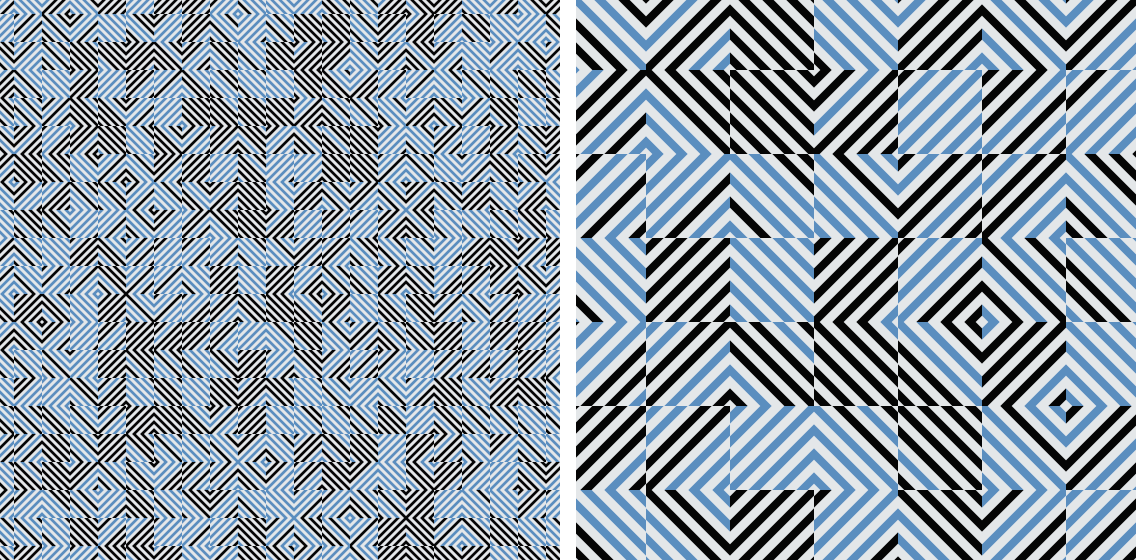
Left, the full canvas; right, a detail of the centre.
A WebGL 1 fragment shader for this pattern:

```glsl
precision highp float;

uniform vec2 u_resolution;

#define CELLS 20.0
#define STRIPES_PER_EDGE 3.5
#define STRIPE_WIDTH 0.47
#define DARK_SHARE 0.5
#define TILE_BIAS 0.66
#define PAPER vec3(0.895, 0.905, 0.915)
#define BLUE vec3(0.355, 0.555, 0.75)
#define BLACK vec3(0.02, 0.02, 0.02)
#define SAMPLES 3

float hash(vec2 cell, float salt) {
    return fract(sin(dot(vec3(cell, salt), vec3(127.1, 311.7, 74.7))) * 43758.5);
}

// One tile: diagonal stripes, each inked black or blue
vec3 stripedTile(vec2 uv, float pixel) {
    vec2 grid = uv * CELLS + 0.5;
    vec2 cell = floor(grid);
    vec2 local = fract(grid);

    // Random mirroring turns the diagonal
    if (hash(cell, 11.0) < 0.5) local.x = 1.0 - local.x;

    // Stripe 0 lies on the diagonal; the free corners fall between stripes
    float across = (local.x - local.y) * STRIPES_PER_EDGE;
    float stripe = floor(across + 0.5);
    float distToCentre = abs(across - stripe);

    float blur = pixel * CELLS * STRIPES_PER_EDGE * sqrt(2.0);
    float cover = clamp((0.5 * STRIPE_WIDTH - distToCentre) / blur + 0.5, 0.0, 1.0);

    // Some tiles lean dark, others lean blue
    float darkChance = DARK_SHARE + TILE_BIAS * (hash(cell, 23.0) - 0.5);
    vec3 ink = hash(cell, 41.0 + stripe) < darkChance ? BLACK : BLUE;
    return mix(PAPER, ink, cover);
}

void main() {
    float count = float(SAMPLES);
    float pixel = 1.0 / (min(u_resolution.x, u_resolution.y) * count);
    vec3 color = vec3(0.0);

    // Supersampling smooths the seams between tiles
    for (int j = 0; j < SAMPLES; j++) {
        for (int i = 0; i < SAMPLES; i++) {
            vec2 offset = (vec2(float(i), float(j)) + 0.5) / count - 0.5;
            color += stripedTile((gl_FragCoord.xy + offset) / u_resolution, pixel);
        }
    }
    gl_FragColor = vec4(color / (count * count), 1.0);
}
```
